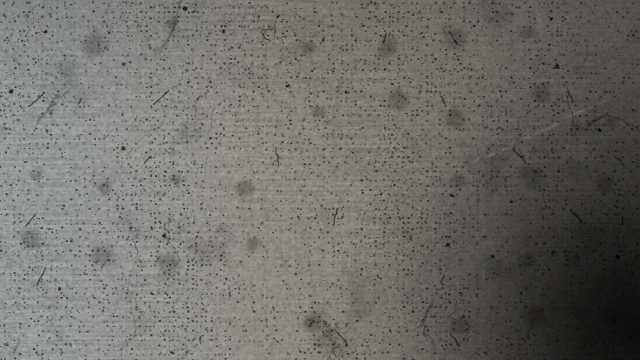
Reproduce this texture procedurally as a Shadertoy shader.

```glsl
// Worn, brushed concrete slab: lit from the left and falling into shadow at
// the lower right. Gradient noise makes blotches, brush lines and cracks;
// hashed cells scatter the pits, round stains, scratches and coloured chips.

#define LIT_GREY vec3(0.575, 0.585, 0.585)
#define WARM_GREY vec3(0.60, 0.585, 0.555)
#define STAIN_TINT vec3(0.66, 0.65, 0.64)
#define SHADOW_CENTRE vec2(1.76, 0.08)
#define BLOTCH_DEPTH 0.26
#define BRUSH_DEPTH 0.10
#define GRAIN_DEPTH 0.13
#define PIT_DEPTH 0.58
#define CRACK_DEPTH 0.28
#define CHIP_SHARE 0.30

vec3 hash3(vec2 p) {
    vec3 q = fract(p.xyx * vec3(0.1031, 0.1030, 0.0973));
    q += dot(q, q.yxz + 33.33);
    return fract((q.xxy + q.yzz) * q.zyx);
}

float corner(vec2 cell, vec2 offset) {
    float angle = 6.2832 * hash3(cell).x;
    return dot(vec2(cos(angle), sin(angle)), offset);
}

// Gradient noise, about -0.7 to 0.7
float noise(vec2 p) {
    vec2 i = floor(p), f = p - i;
    vec2 w = f * f * f * (f * (f * 6.0 - 15.0) + 10.0);
    vec2 e = vec2(0.0, 1.0);
    return mix(mix(corner(i, f), corner(i + e.yx, f - e.yx), w.x),
               mix(corner(i + e, f - e), corner(i + 1.0, f - 1.0), w.x), w.y);
}

float fbm(vec2 p) {
    float sum = 0.0, gain = 0.6;
    for (int k = 0; k < 5; k++) {
        sum += gain * noise(p);
        p = mat2(1.6, 1.2, -1.2, 1.6) * p + 7.3;
        gain *= 0.6;
    }
    return sum;
}

float segment(vec2 p, vec2 a, vec2 b) {
    vec2 pa = p - a, ba = b - a;
    return length(pa - ba * clamp(dot(pa, ba) / dot(ba, ba), 0.0, 1.0));
}

// Small dark pits on three grids, denser where the surface is worn
float pits(vec2 p, float wear, float px) {
    float cover = 0.0;
    for (int k = 0; k < 3; k++) {
        float grid = 32.0 * pow(1.55, float(k));
        vec2 q = p * grid + float(k) * 17.7;
        vec3 h = hash3(floor(q) + 40.0);
        vec2 d = fract(q) - 0.25 - 0.5 * h.xy;
        d.y *= 0.8 + 0.5 * h.x;
        float size = mix(0.0007, 0.0031, h.y * h.y);
        float present = step(h.z, 0.20 + 0.45 * wear);
        float spot = 1.0 - smoothstep(size - px * 0.5, size + px, length(d) / grid);
        cover = max(cover, spot * present * (0.45 + 0.55 * h.x));
    }
    return cover;
}

// Soft round stains with ragged rims
float stains(vec2 p) {
    vec2 q = p * 5.0 + 3.0;
    vec3 h = hash3(floor(q) + 91.0);
    vec2 d = fract(q) - 0.3 - 0.4 * h.xy;
    float size = mix(0.05, 0.19, h.z);
    float rim = length(d) + 0.10 * fbm(p * 22.0);
    return (1.0 - smoothstep(size * 0.4, size + 0.06, rim)) * step(h.x, 0.55);
}

// Thin wandering cracks, shown only in patches
float cracks(vec2 p, float px) {
    vec2 q = p * vec2(4.2, 2.2) + 0.25 * fbm(p * 9.0);
    float ridge = abs(noise(q + 12.0)) / 4.0;
    float patches = smoothstep(0.08, 0.35, noise(p * 5.0 + 31.0));
    return (1.0 - smoothstep(0.0005, 0.0015 + px, ridge)) * patches;
}

// Short scratches leaning near the vertical
float scratches(vec2 p, float px) {
    vec2 q = p * 6.0;
    vec3 h = hash3(floor(q) + 63.0);
    float angle = 1.57 + 1.8 * (h.z - 0.5);
    vec2 reach = vec2(cos(angle), sin(angle)) * mix(0.04, 0.17, h.x);
    vec2 d = fract(q) - 0.3 - 0.4 * h.xy + 0.03 * noise(p * 60.0);
    float line = 1.0 - smoothstep(0.0004, 0.001 + px, segment(d, -reach, reach) / 6.0);
    return line * step(h.y, 0.30);
}

// Sparse angular chips: black, blue or rust; alpha is coverage
vec4 chips(vec2 p, float px) {
    vec2 q = p * 6.5 + 0.4;
    vec3 h = hash3(floor(q) + 127.0), tone = hash3(floor(q) + 211.0);
    float angle = 6.2832 * tone.x;
    vec2 d = (fract(q) - 0.2 - 0.6 * h.xy) / 6.5;
    d = mat2(cos(angle), sin(angle), -sin(angle), cos(angle)) * d;
    d.x *= mix(0.45, 1.0, tone.z);
    float size = mix(0.0025, 0.0065, tone.z * tone.z);
    float edge = length(d) + 0.003 * noise(p * 150.0);
    vec3 color = tone.y < 0.6 ? vec3(0.09, 0.09, 0.10)
               : tone.y < 0.85 ? vec3(0.20, 0.25, 0.36) : vec3(0.23, 0.11, 0.08);
    return vec4(color, (1.0 - smoothstep(size - px, size + px, edge)) * step(h.z, CHIP_SHARE));
}

void mainImage(out vec4 fragColor, in vec2 fragCoord) {
    float px = 1.0 / iResolution.y;
    vec2 p = fragCoord * px;
    float across = fragCoord.x / iResolution.x;

    // Light: fades rightward and upward, with a deep lower-right shadow
    float light = 1.03 - 0.14 * across - 0.28 * across * across;
    light *= 1.0 - 0.13 * smoothstep(0.55, 1.1, p.y);
    float shade = length((p - SHADOW_CENTRE) * vec2(1.0, 0.9)) + 0.05 * fbm(p * 4.0);
    light *= mix(0.10, 1.0, smoothstep(-0.12, 0.88, shade));

    // Surface: blotches, brush lines and grain
    float blotch = fbm(p * 4.5 + 5.0);
    float wear = smoothstep(-0.25, 0.45, fbm(p * 3.2 + 19.0));
    float brush = noise(vec2(p.x * 3.5, p.y * 125.0)) + 0.6 * noise(vec2(p.x * 9.0, p.y * 210.0));
    float grain = noise(p * 115.0) + 0.6 * noise(p * 51.0 + 8.0);
    float texture1 = 1.0 - BLOTCH_DEPTH * smoothstep(0.0, 0.65, blotch) + 0.07 * blotch;
    texture1 += BRUSH_DEPTH * brush * (0.5 + 0.7 * smoothstep(-0.3, 0.3, noise(p * 2.6)));
    texture1 += GRAIN_DEPTH * grain;
    vec3 color = mix(LIT_GREY, WARM_GREY, smoothstep(0.05, 0.5, across)) * texture1;

    // Marks: stains, pits, cracks and scratches
    color *= mix(vec3(1.0), STAIN_TINT, 0.55 * stains(p));
    color *= 1.0 - PIT_DEPTH * pits(p, wear, px);
    color *= 1.0 - CRACK_DEPTH * cracks(p, px);
    color *= 1.0 - 0.45 * scratches(p, px);

    // One pale broken scuff, then the chips on top
    float scuff = segment(p + 0.012 * noise(p * 14.0), vec2(1.30, 0.54), vec2(1.68, 0.72));
    color += 0.13 * (1.0 - smoothstep(0.001, 0.007, scuff)) * smoothstep(-0.2, 0.3, noise(p * 40.0));
    vec4 chip = chips(p, px);
    color = mix(color, chip.rgb, 0.9 * chip.a);
    fragColor = vec4(clamp(color * light, 0.0, 1.0), 1.0);
}
```
